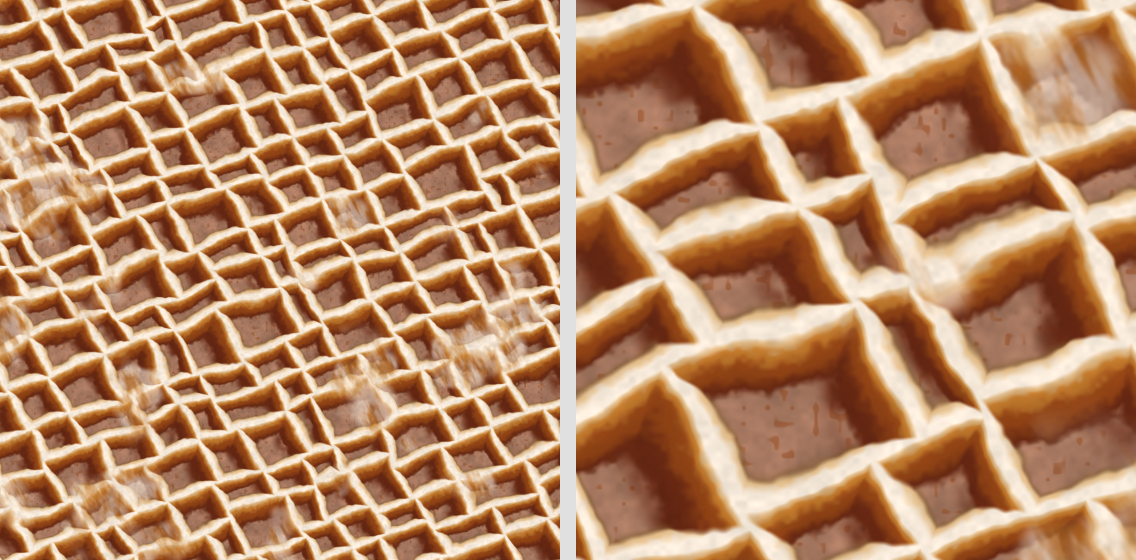
Left: the whole. Right: its middle third, enlarged.
Give the GLSL for this texture, as a Shadertoy shader.

```glsl
const vec3 CREAM  = vec3(0.97, 0.92, 0.86);
const vec3 TAN    = vec3(0.87, 0.72, 0.52);
const vec3 ORANGE = vec3(0.75, 0.47, 0.17);
const vec3 BROWN  = vec3(0.56, 0.26, 0.08);
const vec3 DARK   = vec3(0.39, 0.15, 0.07);
const vec3 FLOOR  = vec3(0.64, 0.46, 0.37);
const vec2 CELL   = vec2(0.081, 0.068);

float hash(vec2 p) {
    vec3 q = fract(vec3(p.xyx) * 0.1031);
    q += dot(q, q.yzx + 33.33);
    return fract((q.x + q.y) * q.z);
}

float noise(vec2 p) {
    vec2 i = floor(p), f = fract(p);
    f = f * f * (3.0 - 2.0 * f);
    return mix(mix(hash(i), hash(i + vec2(1, 0)), f.x),
               mix(hash(i + vec2(0, 1)), hash(i + vec2(1, 1)), f.x), f.y);
}

float fbm(vec2 p) {
    return 0.55 * noise(p) + 0.3 * noise(p * 2.1 + 7.3) + 0.15 * noise(p * 4.3 + 19.1);
}

vec2 warp(vec2 p, float frequency, float amount) {
    vec2 q = p * frequency;
    return (vec2(noise(q), noise(q + 41.7)) - 0.5) * amount;
}

// Even lattice points carry an upright wall, odd ones a level wall
float wallShift(vec2 corner) {
    float parity = mod(corner.x + corner.y, 2.0);
    return (hash(corner + 61.0) - 0.5) * mix(0.66, 0.46, parity);
}

// Lower left and upper right corner of the irregular cell
vec4 cellBounds(vec2 id) {
    float a = wallShift(id), b = wallShift(id + vec2(1, 0));
    float c = wallShift(id + vec2(0, 1)), d = wallShift(id + 1.0);
    bool even = mod(id.x + id.y, 2.0) < 0.5;
    vec4 shift = even ? vec4(a, b, d, c) : vec4(c, a, b, d);
    return vec4(id, id + 1.0) + shift;
}

vec4 findCell(vec2 p) {
    vec2 base = floor(p);
    vec4 found = vec4(base, base + 1.0);
    for (int y = -1; y <= 1; y++)
    for (int x = -1; x <= 1; x++) {
        vec4 box = cellBounds(base + vec2(x, y));
        if (all(greaterThanEqual(p, box.xy)) && all(lessThan(p, box.zw))) found = box;
    }
    return found;
}

// Colour from the crest down the shaded wall
vec3 wallRamp(float t) {
    vec3 col = mix(CREAM, TAN, smoothstep(0.04, 0.15, t));
    col = mix(col, ORANGE, smoothstep(0.12, 0.30, t));
    col = mix(col, BROWN, smoothstep(0.28, 0.60, t));
    return mix(col, DARK, smoothstep(0.62, 1.0, t));
}

vec3 floorColor(vec2 uv, float shadow) {
    vec3 col = FLOOR * (0.86 + 0.3 * fbm(uv * 55.0));
    float specks = smoothstep(0.74, 0.9, noise(uv * 210.0));
    col = mix(col, BROWN, 0.45 * specks);
    return mix(col, DARK, shadow * smoothstep(0.25, 0.6, fbm(uv * 32.0 + 5.0)));
}

vec3 waffle(vec2 uv) {
    // Tilted, slightly skewed and wavy lattice
    float smear = smoothstep(0.62, 0.75, fbm(uv * 8.0 + 3.0));
    vec2 bent = uv + warp(uv, 13.0, 0.018) + warp(uv, 38.0, 0.006 + 0.012 * smear)
              + warp(uv, 150.0, 0.0022);
    vec2 p = vec2(dot(bent, vec2(0.891, 0.454)), dot(bent, vec2(-0.342, 0.940))) / CELL;
    vec4 box = findCell(p);
    vec2 fromLowerLeft = (p - box.xy) * CELL;
    vec2 fromUpperRight = (box.zw - p) * CELL;
    vec2 size = (box.zw - box.xy) * CELL;

    // Wall heights: shaded ones are wide, lit ones narrow
    float wallWidth = clamp(0.45 * min(size.x, size.y), 0.018, 0.032);
    wallWidth *= 0.85 + 0.3 * noise(uv * 30.0);
    vec2 shade = fromUpperRight / wallWidth;
    float t = min(shade.x, shade.y);
    float litWidth = 0.0115 * (0.8 + 0.4 * noise(uv * 45.0 + 9.0));
    float s = min(fromLowerLeft.x, fromLowerLeft.y) / litWidth;

    // Shaded walls, the right one deeper
    float side = smoothstep(-0.15, 0.15, shade.y - shade.x);
    float grain = noise(uv * 120.0) + noise(uv * 270.0) - 1.0;
    float depth = t + 0.2 * side * smoothstep(0.1, 0.4, t);
    depth += 0.16 * grain * smoothstep(0.1, 0.4, t);
    vec3 col = wallRamp(depth);

    // Floor with a cast shadow and a toasted rim
    float shadow = 1.0 - smoothstep(1.0, 1.65, shade.x);
    float open = smoothstep(0.92, 1.12, t + 0.08 * grain);
    vec3 base = floorColor(uv, shadow);
    base = mix(base, vec3(0.50, 0.36, 0.19), 0.6 * (1.0 - smoothstep(1.0, 1.5, s)));
    col = mix(col, base, open);

    // Lit left and lower walls
    float lit = (1.0 - smoothstep(-0.15, 0.2, s - t)) * (1.0 - smoothstep(0.85, 1.2, s));
    vec3 glow = mix(CREAM, TAN, smoothstep(0.35, 1.0, s + 0.25 * grain));
    col = mix(col, glow, lit);

    // Melted patches where walls run together
    vec2 streak = vec2(dot(uv, vec2(0.89, 0.45)) * 75.0, dot(uv, vec2(-0.45, 0.89)) * 28.0);
    vec3 melted = mix(ORANGE, CREAM, smoothstep(0.2, 0.65, fbm(streak)));
    col = mix(col, melted, 0.6 * smear);
    return col * (1.0 + 0.07 * grain);
}

void mainImage(out vec4 fragColor, in vec2 fragCoord) {
    // Four samples per point smooth the crests
    vec3 sum = vec3(0.0);
    for (int i = 0; i < 4; i++) {
        vec2 offset = vec2(i % 2, i / 2) * 0.5 - 0.25;
        sum += waffle((fragCoord + offset) / iResolution.y);
    }
    fragColor = vec4(sum * 0.25, 1.0);
}
```
